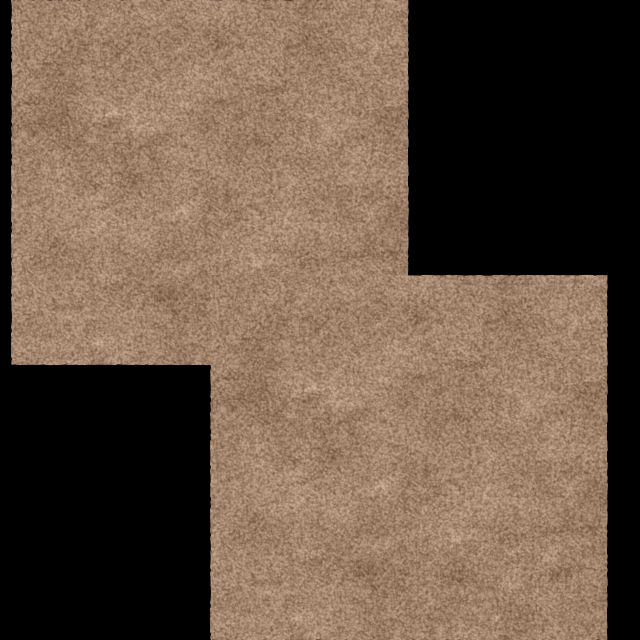
A WebGL 1 fragment shader for this texture:

```glsl
precision highp float;
uniform vec2 u_resolution;

#define HIDE_SIZE vec2(0.620, 0.570)
#define UPPER_CORNER vec2(0.018, 1.0)
#define LOWER_CORNER vec2(0.329, 0.570)
#define TILE vec2(0.305, 0.254)
#define LEATHER vec3(0.626, 0.507, 0.417)
#define GRAIN_SCALE 235.0
#define GRAIN_CONTRAST 0.165
#define MOTTLE_CONTRAST 0.13
#define SPOT_STRENGTH 0.085
#define EDGE_ROUGHNESS 0.0015

float hash(vec2 p) {
  vec3 q = fract(p.xyx * vec3(0.1031, 0.1030, 0.0973));
  q += dot(q, q.yzx + 33.33);
  return fract((q.x + q.y) * q.z);
}

vec2 hash2(vec2 p) {
  return vec2(hash(p), hash(p + 71.7));
}

float noise(vec2 p) {
  vec2 i = floor(p), f = fract(p);
  f = f * f * (3.0 - 2.0 * f);
  return mix(mix(hash(i), hash(i + vec2(1.0, 0.0)), f.x),
             mix(hash(i + vec2(0.0, 1.0)), hash(i + 1.0), f.x), f.y);
}

float fbm(vec2 p) {
  float sum = 0.0, weight = 0.5;
  for (int i = 0; i < 4; i++) {
    sum += weight * noise(p);
    p = mat2(1.6, 1.2, -1.2, 1.6) * p + 17.3;
    weight *= 0.55;
  }
  return sum / 1.01;
}

// Distance to the nearest pebble centre
float pebbles(vec2 p) {
  vec2 cell = floor(p);
  float nearest = 2.0;
  for (int y = -1; y <= 1; y++)
    for (int x = -1; x <= 1; x++) {
      vec2 c = cell + vec2(float(x), float(y));
      nearest = min(nearest, distance(p, c + hash2(c)));
    }
  return nearest;
}

// Worn and stained spots, recurring with the tile: x is light, y is dark
vec2 spots(vec2 p) {
  vec2 q = p / TILE * 4.0, cell = floor(q), sum = vec2(0.0);
  for (int y = -1; y <= 1; y++)
    for (int x = -1; x <= 1; x++) {
      vec2 c = cell + vec2(float(x), float(y));
      vec2 id = mod(c, 4.0) + 5.0;
      float kind = hash(id + 40.0);
      float angle = mix(-0.2, 0.7, hash(id + 90.0));
      vec2 d = q - c - hash2(id);
      d = mat2(cos(angle), -sin(angle), sin(angle), cos(angle)) * d;
      d /= vec2(0.34, 0.13) * mix(0.5, 1.3, hash(id + 20.0));
      float spot = exp(-dot(d, d) * 1.6);
      sum += spot * vec2(step(0.68, kind), step(kind, 0.3));
    }
  return sum;
}

vec3 leather(vec2 p) {
  // Fine pebbled grain
  vec2 warp = vec2(noise(p * 60.0), noise(p * 60.0 + 31.0)) * 0.004;
  vec2 g = (p + warp) * GRAIN_SCALE;
  float grain = 0.45 - pebbles(g);
  grain += noise(mat2(0.8, 0.6, -0.6, 0.8) * g * vec2(1.1, 1.3) + 9.0) - 0.5;

  // Broad mottling, partly shared by all tiles
  float mottle = fbm(p * 15.0 + 3.0) + 0.6 * fbm(p * vec2(30.0, 45.0) + 50.0) - 0.8;
  vec2 spot = spots(p + 0.018 * (vec2(fbm(p * 45.0), fbm(p * 45.0 + 8.0)) - 0.5));

  // Pale hairline creases where the hide is worn
  float crease = abs(noise(mat2(0.9, 0.4, -0.4, 0.9) * p * vec2(75.0, 110.0)) - 0.5);
  float worn = smoothstep(0.53, 0.72, fbm(p * 12.0 + 24.0)) + spot.x;
  float hairline = (1.0 - smoothstep(0.0, 0.09, crease)) * worn;

  float shade = GRAIN_CONTRAST * grain + MOTTLE_CONTRAST * mottle;
  shade += SPOT_STRENGTH * (spot.x * 0.8 - spot.y * 0.7) + 0.035 * hairline;
  shade -= 0.025 * smoothstep(0.52, 0.62, p.x);
  return LEATHER + shade * vec3(1.0, 1.0, 0.97);
}

// Coverage of a hide hanging from its upper left corner
float hideMask(vec2 p, float pixel) {
  vec2 d = abs(p - HIDE_SIZE * vec2(0.5, -0.5)) - 0.5 * HIDE_SIZE;
  float edge = max(d.x, d.y) + EDGE_ROUGHNESS * (noise(p * 180.0) - 0.5);
  return 1.0 - smoothstep(-0.5 * pixel, 0.5 * pixel, edge);
}

void main() {
  float pixel = 1.0 / min(u_resolution.x, u_resolution.y);
  vec2 uv = gl_FragCoord.xy / u_resolution;
  vec2 upper = uv - UPPER_CORNER, lower = uv - LOWER_CORNER;
  vec3 color = leather(upper) * hideMask(upper, pixel);
  color = mix(color, leather(lower), hideMask(lower, pixel));
  gl_FragColor = vec4(clamp(color, 0.0, 1.0), 1.0);
}
```
